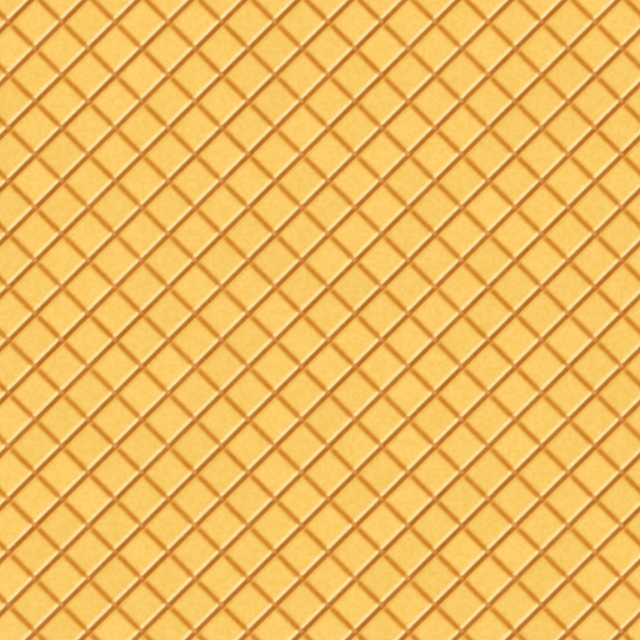
Give the GLSL for this pattern, as a three.js fragment shader.

```glsl
// Golden wafer: a diagonal lattice of bevelled ridges around diamond cells.
// Rotated cell coordinates give the distance to each ridge; soft bands shade
// the ridges, while hashed value noise adds grain and uneven baking.
varying vec2 vUv;

const vec2 CELLS = vec2(12.0, 12.07);       // diamonds across and up
const vec2 ORIGIN = vec2(0.0124, 0.6350);   // one lattice crossing

const vec3 BATTER = vec3(0.985, 0.800, 0.405);
const vec3 TOASTED = vec3(0.950, 0.690, 0.310);
const vec3 CREAM = vec3(0.990, 0.875, 0.625);
const vec3 CARAMEL = vec3(0.815, 0.520, 0.165);
const vec3 BROWN = vec3(0.720, 0.430, 0.140);
const vec3 CROSSING = vec3(0.900, 0.610, 0.330);

// Widths are fractions of the spacing between parallel ridges.
const float SHADE_HALF = 0.056;
const float LIGHT_HALF = 0.052;
const float FALL_HALF = 0.058;
const float HALO_HALF = 0.110;
const float CROSS_RADIUS = 0.070;
const float SOFTNESS = 0.038;
const float GRAIN_SCALE = 210.0;
const float GRAIN_AMOUNT = 0.045;
const float BAKE_AMOUNT = 0.016;
const float RIDGE_VARIATION = 0.16;

float hash(vec2 p) {
  vec3 q = fract(vec3(p.xyx) * 0.1031);
  q += dot(q, q.yzx + 33.33);
  return fract((q.x + q.y) * q.z);
}

float valueNoise(vec2 p) {
  vec2 cell = floor(p);
  vec2 f = fract(p);
  f = f * f * (3.0 - 2.0 * f);
  float low = mix(hash(cell), hash(cell + vec2(1.0, 0.0)), f.x);
  float high = mix(hash(cell + vec2(0.0, 1.0)), hash(cell + vec2(1.0)), f.x);
  return mix(low, high, f.y);
}

float band(float distanceToCentre, float halfWidth, float softness) {
  return 1.0 - smoothstep(halfWidth - softness, halfWidth + softness,
                          abs(distanceToCentre));
}

void main() {
  // x counts falling ridges, y counts rising ridges.
  vec2 grid = (vUv - ORIGIN) * CELLS;
  vec2 lattice = vec2(grid.x + grid.y, grid.x - grid.y);
  vec2 nearest = floor(lattice + 0.5);
  vec2 d = lattice - nearest;

  // Strength drifts smoothly from one ridge segment to the next.
  float strength = 1.0 - RIDGE_VARIATION * valueNoise(lattice * 1.3 + 80.0);

  // Cell face, with a slight tint for each diamond.
  float bake = hash(floor(lattice) + 50.0) - 0.5;
  vec3 colour = BATTER + BAKE_AMOUNT * bake;

  // Falling ridges: caramel line inside a toasted halo.
  colour = mix(colour, TOASTED, 0.75 * band(d.x, HALO_HALF, 0.06));
  colour = mix(colour, CARAMEL, strength * band(d.x, FALL_HALF, 0.045));

  // Rising ridges: lit upper edge beside a shaded lower edge.
  float light = band(d.y + 0.066, LIGHT_HALF, SOFTNESS);
  float gap = 1.0 - 0.75 * band(d.x, FALL_HALF, 0.045);
  colour = mix(colour, TOASTED, 0.55 * band(d.y - 0.06, HALO_HALF, 0.05));
  colour = mix(colour, CREAM, light * gap);
  colour = mix(colour, BROWN, strength * band(d.y - 0.038, SHADE_HALF, SOFTNESS));

  // Paler knot where the ridges meet.
  float knot = 1.0 - smoothstep(0.0, CROSS_RADIUS * 1.6, length(d));
  colour = mix(colour, CROSSING, knot * (0.55 + 0.4 * hash(nearest + 90.0)));

  // Fine crumb over the whole surface.
  float grain = valueNoise(vUv * GRAIN_SCALE) - 0.5;
  colour += GRAIN_AMOUNT * grain * vec3(0.6, 0.9, 1.3);

  gl_FragColor = vec4(clamp(colour, 0.0, 1.0), 1.0);
}
```
